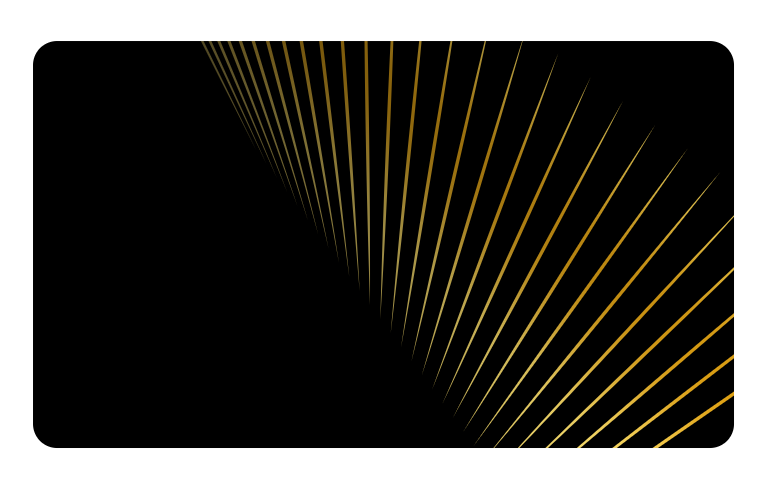
A Shadertoy shader for this background:

```glsl
// Fan of tapered golden rays on a rounded black card over a white page.

const int FIRST_RAY = -11;
const int LAST_RAY = 16;

// Signed distance to a box with rounded corners.
float roundedBox(vec2 p, vec2 halfSize, float radius) {
    vec2 q = abs(p) - halfSize + radius;
    return length(max(q, 0.0)) + min(max(q.x, q.y), 0.0) - radius;
}

// Share of a pixel covered by a band; stays smooth when thinner than a pixel.
float bandCoverage(float dist, float halfWidth, float pixel) {
    float top = min(dist + halfWidth, 0.5 * pixel);
    float bottom = max(dist - halfWidth, -0.5 * pixel);
    return max(top - bottom, 0.0) / pixel;
}

// Gold along a ray: pale near the root, deep in the middle, light at the tip.
vec3 goldGradient(float t) {
    vec3 pale = vec3(1.0, 0.89, 0.44);
    vec3 deep = vec3(0.87, 0.63, 0.08);
    vec3 light = vec3(0.98, 0.84, 0.34);
    vec3 gold = mix(pale, deep, smoothstep(0.18, 0.58, t));
    return mix(gold, light, smoothstep(0.62, 0.95, t));
}

// Spindle from root to tip: colour in rgb, coverage in a.
vec4 spindle(vec2 p, vec2 root, vec2 tip, float maxHalfWidth, float pixel) {
    vec2 axis = tip - root;
    float len = length(axis);
    vec2 dir = axis / len;
    vec2 rel = p - root;
    float t = clamp(dot(rel, dir) / len, 0.0, 1.0);
    float side = rel.x * dir.y - rel.y * dir.x;
    float halfWidth = maxHalfWidth * 4.0 * t * (1.0 - t);
    return vec4(goldGradient(t), bandCoverage(side, halfWidth, pixel));
}

// Roots and tips each step along their own straight line.
vec3 rayFan(vec2 p, float pixel) {
    vec3 color = vec3(0.0);
    for (int i = FIRST_RAY; i <= LAST_RAY; i++) {
        float k = float(i);
        vec2 root = vec2(0.752, 0.380) + k * vec2(0.02104, -0.02866);
        vec2 tip = vec2(0.740, 1.1825) + k * vec2(0.0658, -0.0484);
        float order = float(i - FIRST_RAY) / float(LAST_RAY - FIRST_RAY);
        float brightness = mix(0.32, 1.0, order);
        vec4 ray = spindle(p, root, tip, 0.0035, pixel);
        color = mix(color, ray.rgb * brightness, ray.a);
    }
    return color;
}

void mainImage(out vec4 fragColor, in vec2 fragCoord) {
    // Canvas height is one unit.
    vec2 p = fragCoord / iResolution.y;
    float pixel = 1.0 / iResolution.y;

    // Card mask
    float card = roundedBox(p - vec2(0.7795, 0.503), vec2(0.7124, 0.4136), 0.049);
    float inside = clamp(0.5 - card / pixel, 0.0, 1.0);

    vec3 page = vec3(1.0);
    fragColor = vec4(mix(page, rayFan(p, pixel), inside), 1.0);
}
```
